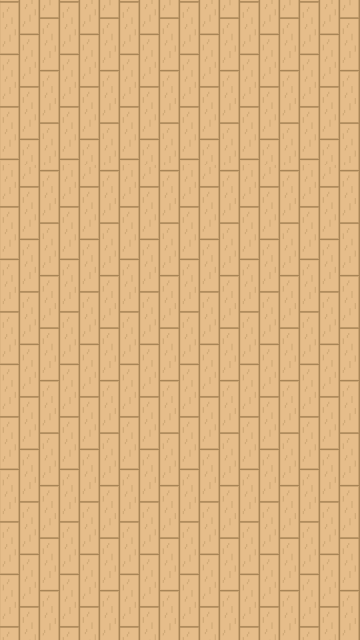
Give the GLSL for this texture, as a WebGL 1 fragment shader.

```glsl
precision highp float;
// Upright wooden planks in eighteen staggered columns, with short grain flecks.

uniform vec2 u_resolution;

// Antialiased coverage of a shape from its signed distance.
float cover(float dist, float pixel) {
  return clamp(0.5 - dist / pixel, 0.0, 1.0);
}

// Signed distance to an upright box.
float box(vec2 p, vec2 halfSize) {
  vec2 d = abs(p) - halfSize;
  return length(max(d, 0.0)) + min(max(d.x, d.y), 0.0);
}

// Seven flecks spread down a plank; every third one has a sideways step.
float grain(vec2 p, float plankHeight, float pixel) {
  float mask = 0.0;
  for (int i = 0; i < 7; i++) {
    float n = float(i);
    vec2 center = vec2(0.12 + 0.7 * fract(n * 0.618 + 0.45),
                       plankHeight * (0.14 + 0.11 * n));
    vec2 q = p - center;
    float stepped = 1.0 - step(0.5, mod(n, 3.0));
    q.x += 0.0625 * stepped * step(0.0, q.y);
    float halfLength = 0.12 + 0.05 * fract(n * 0.382);
    mask = max(mask, cover(box(q, vec2(0.03, halfLength)), pixel));
  }
  return mask;
}

void main() {
  // One unit is one column width.
  float pixel = 18.0 / u_resolution.x;
  vec2 p = gl_FragCoord.xy * pixel;

  // One row of planks is cut short where the layout restarts.
  p.y += 0.25 * step(23.75, p.y);

  // The joints stagger over three columns.
  float plankHeight = 2.625;
  float column = mod(floor(p.x), 3.0);
  float offset = 0.656 + column - 0.1875 * step(1.5, column);
  float rise = mod(p.y - offset, plankHeight);
  vec2 local = vec2(fract(p.x), plankHeight - rise);

  // Distance to the nearest side seam or end joint.
  float side = abs(fract(p.x - 0.46875) - 0.5);
  float end = min(rise, plankHeight - rise);
  float gap = min(side, end);

  vec3 wood = vec3(0.90, 0.74, 0.54);
  vec3 shade = vec3(0.80, 0.65, 0.45);
  vec3 seam = vec3(0.66, 0.52, 0.34);

  // Flecks, then a soft shoulder, then the dark seam.
  vec3 color = mix(wood, shade, 0.8 * grain(local, plankHeight, pixel));
  color = mix(color, shade, cover(gap - 0.047, pixel));
  color = mix(color, seam, cover(gap - 0.03125, pixel));
  gl_FragColor = vec4(color, 1.0);
}
```
